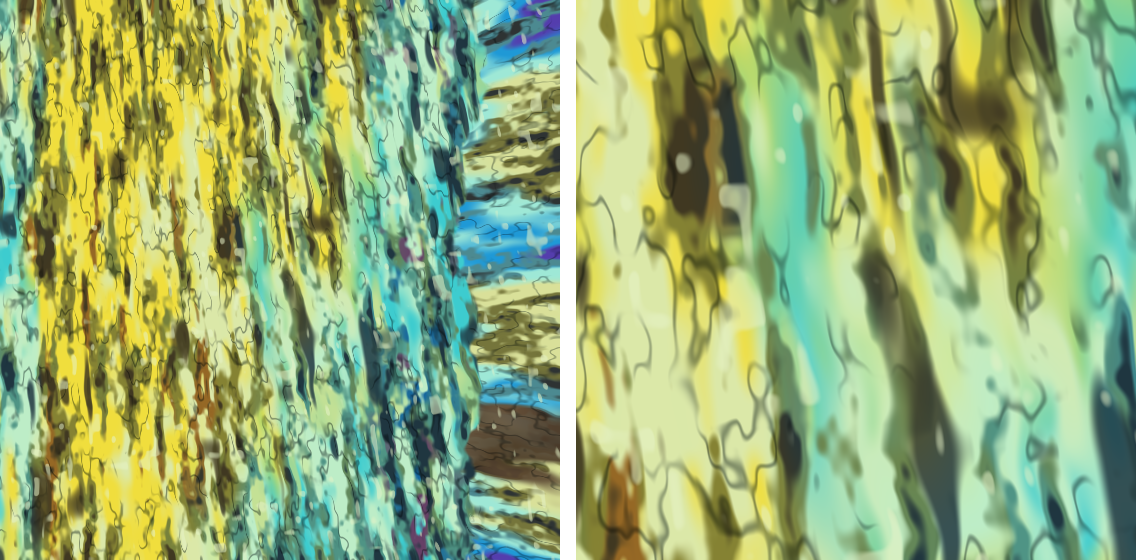
Left: the whole. Right: its middle third, enlarged.
Reproduce this texture procedurally as a WebGL 1 fragment shader.

```glsl
precision highp float;
uniform vec2 u_resolution;

#define FIBRE_FREQ vec2(56.0, 9.0)
#define GRAIN_FREQ vec2(98.0, 25.0)
#define SPECK_FREQ vec2(130.0, 75.0)
#define OUTLINE_FREQ vec2(66.0, 30.0)
#define LENS_FREQ vec2(46.0, 10.0)
#define OUTLINE_WIDTH 0.085
#define OUTLINE_STRENGTH 0.65
#define WARP 0.009
#define FAN_EDGE 0.845
#define SEED 17.0

float hash(vec2 p) {
  return fract(sin(dot(p + SEED, vec2(127.1, 311.7))) * 43758.5453);
}

float noise(vec2 p) {
  vec2 i = floor(p), f = fract(p);
  f = f * f * (3.0 - 2.0 * f);
  return mix(mix(hash(i), hash(i + vec2(1.0, 0.0)), f.x),
             mix(hash(i + vec2(0.0, 1.0)), hash(i + 1.0), f.x), f.y);
}

// Soft bell around a centre
float bell(float x, float centre, float width) {
  float d = (x - centre) / width;
  return exp(-d * d);
}

// Brightness of elongated grains, fibres running along y
float grainTone(vec2 q) {
  return 0.5 * noise(q * FIBRE_FREQ) + 0.3 * noise(q * GRAIN_FREQ + 31.0)
       + 0.2 * noise(q * SPECK_FREQ + 57.0);
}

// Broken thin contours around small grains
float outline(vec2 q) {
  float level = noise(q * OUTLINE_FREQ + 83.0);
  float fine = noise(q * OUTLINE_FREQ * 2.1 + 11.0);
  float line = 1.0 - smoothstep(0.0, OUTLINE_WIDTH, abs(mix(level, fine, 0.3) - 0.56));
  return line * smoothstep(0.3, 0.6, noise(q * vec2(38.0, 24.0) + 5.0));
}

// Dark, middle and bright colour by tone
vec3 ramp(vec3 dark, vec3 mid, vec3 bright, float tone) {
  vec3 c = mix(dark, mid, smoothstep(0.25, 0.38, tone));
  return mix(c, bright, smoothstep(0.42, 0.56, tone));
}

// Steep fibres: yellow on the left, cyan and a dark band on the right
vec3 fibres(vec2 p, vec2 q) {
  float patchy = noise(q * vec2(13.0, 3.5) + 7.0);
  float streak = noise(q * vec2(40.0, 7.0) + 19.0);
  float fleck = noise(q * vec2(75.0, 24.0) + 37.0);
  float front = p.x - 0.37 - 0.25 * p.y + 0.25 * (patchy - 0.5) + 0.2 * (streak - 0.5);
  float warm = 1.0 - smoothstep(-0.1, 0.13, front);
  warm *= smoothstep(0.0, 0.09, p.x + 0.12 * (streak - 0.5));
  float band = bell(p.x, 0.75, 0.075);

  float richness = 0.55 * noise(q * vec2(26.0, 5.0) + 43.0) + 0.45 * fleck
                 + 0.22 * bell(p.x, 0.2, 0.14) + 0.2 * (p.y - 0.5);
  vec3 yellow = mix(vec3(0.86, 0.91, 0.66), vec3(0.94, 0.87, 0.24), smoothstep(0.36, 0.74, richness));
  float coolness = 0.65 * noise(q * vec2(19.0, 5.0) + 71.0) + 0.35 * fleck
                 + 0.12 * bell(p.x, 0.52, 0.15) * (1.0 - p.y);
  vec3 cool = mix(vec3(0.74, 0.93, 0.78), vec3(0.24, 0.8, 0.81), smoothstep(0.4, 0.72, coolness));
  cool = mix(cool, vec3(0.78, 0.86, 0.5), smoothstep(0.64, 0.8, streak) * 0.7);
  vec3 bright = mix(cool, yellow, warm);
  vec3 mid = mix(vec3(0.31, 0.58, 0.52), vec3(0.52, 0.51, 0.2), warm);
  float olive = smoothstep(0.5, 0.75, noise(q * vec2(44.0, 11.0)));
  mid = mix(mid, vec3(0.43, 0.5, 0.25), 0.6 * olive);
  mid = mix(mid, vec3(0.6, 0.38, 0.13), warm * 0.8 * smoothstep(0.72, 0.88, streak));
  vec3 dark = mix(vec3(0.12, 0.21, 0.25), vec3(0.25, 0.22, 0.13), warm);

  // Violet, rust and blue glints in the dark band
  float glint = noise(q * vec2(48.0, 20.0) + 3.0);
  mid = mix(mid, vec3(0.4, 0.25, 0.4), band * smoothstep(0.66, 0.82, glint));
  mid = mix(mid, vec3(0.08, 0.4, 0.62), band * (1.0 - smoothstep(0.16, 0.32, glint)));

  float tone = grainTone(q) + 0.02 + 0.025 * warm - 0.065 * band - 0.05 * bell(p.x, 0.07, 0.035);
  vec3 c = ramp(dark, mid, bright, tone);
  float lens = 1.0 - smoothstep(0.08, 0.2, noise(q * LENS_FREQ + 91.0) - 0.07 * band);
  return mix(c, dark, 0.85 * lens);
}

// Shallow fan of blades along the right side
vec3 fan(vec2 p, vec2 blade) {
  float detail = noise(blade * vec2(46.0, 11.0) + 63.0);
  float hue = noise(blade * vec2(17.0, 4.0) + 29.0) + 0.35 * (detail - 0.5);
  vec3 bright = mix(vec3(0.85, 0.88, 0.6), vec3(0.62, 0.91, 0.84), smoothstep(0.2, 0.45, hue));
  bright = mix(bright, vec3(0.12, 0.6, 0.84), smoothstep(0.56, 0.76, hue));
  bright = mix(bright, vec3(0.33, 0.24, 0.68), smoothstep(0.8, 0.92, hue));
  vec3 mid = mix(vec3(0.46, 0.46, 0.23), vec3(0.3, 0.54, 0.57), smoothstep(0.3, 0.55, hue));
  vec3 c = ramp(vec3(0.18, 0.2, 0.2), mid, bright, grainTone(blade) + 0.025);
  float brown = bell(p.y, 0.2, 0.09) + 0.7 * (detail - 0.5);
  return mix(c, vec3(0.34, 0.26, 0.18) * (0.75 + 0.5 * detail), 0.9 * smoothstep(0.5, 0.75, brown));
}

void main() {
  vec2 p = gl_FragCoord.xy / u_resolution;
  vec2 bend = vec2(noise(p * 23.0), noise(p * 23.0 + 47.0)) - 0.5;
  vec2 w = p + WARP * bend;
  float tilt = mix(0.03, 0.16, smoothstep(0.0, 0.6, p.x));
  vec2 q = vec2(w.x + tilt * w.y, w.y);
  vec2 blade = vec2(1.45 * (w.y - 0.45) / (w.x + 0.6) + 0.5, w.x);

  // Ragged seam between the two fabrics
  float seam = FAN_EDGE + 0.05 * (noise(vec2(p.y * 11.0, 2.0)) - 0.5)
             + 0.03 * (noise(p * 45.0) - 0.5);
  float side = smoothstep(-0.006, 0.006, p.x - seam);
  vec3 c = mix(fibres(p, q), fan(p, blade), side);

  // Grain outlines and small pale sparks
  float line = mix(outline(q), 0.8 * outline(blade), side);
  c = mix(c, c * vec3(0.38, 0.42, 0.43), OUTLINE_STRENGTH * line);
  float spark = smoothstep(0.8, 0.92, noise(q * vec2(75.0, 42.0) + 13.0));
  c = mix(c, vec3(0.9, 0.95, 0.78), 0.55 * spark);
  gl_FragColor = vec4(c, 1.0);
}
```
